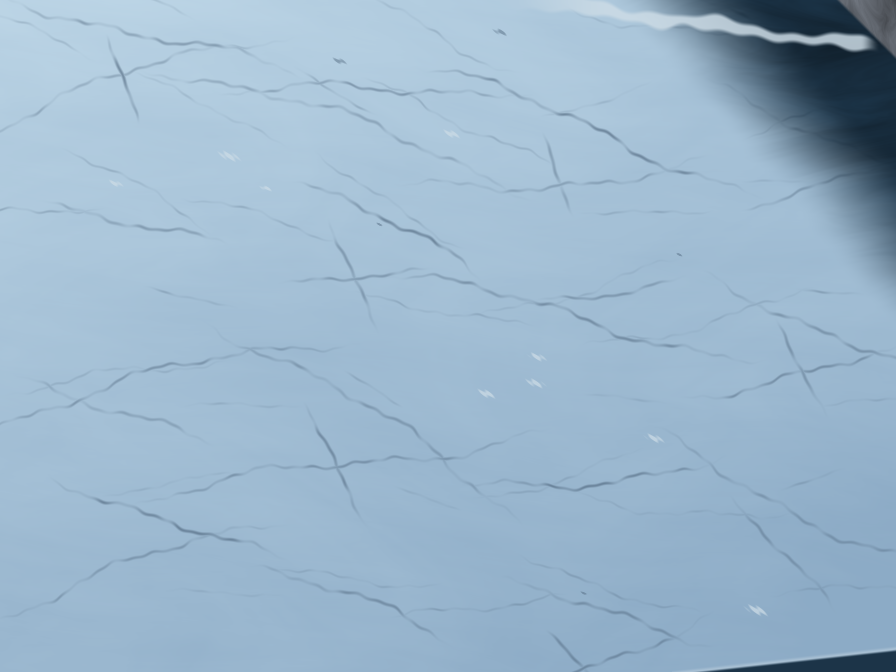
Write a Shadertoy shader that draws this texture.

```glsl
const vec3 ICE_DEEP   = vec3(0.55, 0.67, 0.775);
const vec3 ICE_PALE   = vec3(0.72, 0.82, 0.89);
const vec3 CRACK_INK  = vec3(0.31, 0.40, 0.49);
const vec3 SHADOW     = vec3(0.09, 0.17, 0.235);
const vec3 SNOW       = vec3(0.80, 0.86, 0.90);
const vec3 WALL       = vec3(0.36, 0.38, 0.41);
const float SOFTNESS  = 0.0018;  // blur of every line
const float CRACK_GAIN = 0.80;
const vec2 SHADOW_DIR = vec2(0.753, 0.658);
const vec2 SHADOW_RANGE = vec2(1.34, 1.51);

float hash(float n) { return fract(sin(n * 127.1) * 43758.5453); }

// Smooth irregular field of warped sines, about -1 to 1
float clouds(vec2 p) {
    float sum = 0.0, amp = 0.5;
    for (int i = 0; i < 5; i++) {
        p += 0.6 * sin(p.yx * 1.3 + float(i) * 2.1);
        sum += amp * sin(p.x) * cos(p.y);
        p = mat2(1.6, 1.1, -1.1, 1.6) * p;
        amp *= 0.6;
    }
    return sum;
}

// One wandering, tapering, partly broken line through the centre
float crack(vec2 p, vec2 center, float angle, float halfLength, float width, float seed) {
    float c = cos(angle), s = sin(angle);
    vec2 q = mat2(c, -s, s, c) * (p - center);
    float x = q.x;
    float path = 0.016 * sin(x * 10.0 + seed) + 0.005 * sin(x * 33.0 + seed * 2.3)
               + 0.0018 * sin(x * 97.0 + seed * 3.7) + 0.0009 * sin(x * 211.0 + seed);
    path *= min(1.0, halfLength * 6.0);
    float taper = smoothstep(0.0, 0.55, 1.0 - abs(x) / halfLength);
    float breaks = 0.62 + 0.38 * sin(x * 37.0 + seed * 5.0 + 2.0 * sin(x * 61.0 + seed));
    float soft = max(SOFTNESS, 0.8 / iResolution.y);
    float d = abs(q.y - path) * (0.9 + 0.1 * c);
    return taper * breaks * (1.0 - smoothstep(0.0, width * (0.5 + 0.5 * taper) + soft, d));
}

// A family of cracks spread evenly, with ranges of angle and half length
float crackFamily(vec2 p, int count, vec2 angles, vec2 lengths, float width, float seed) {
    float aspect = iResolution.x / iResolution.y;
    float ink = 0.0;
    for (int i = 0; i < count; i++) {
        float k = float(i) + seed;
        vec2 center = fract(seed * 0.37 + k * vec2(0.7549, 0.5698)) * vec2(aspect, 1.0);
        float angle = mix(angles.x, angles.y, hash(k + 0.3));
        float halfLength = mix(lengths.x, lengths.y, hash(k + 0.7));
        float strength = mix(0.4, 1.0, hash(k + 0.9));
        ink = max(ink, strength * crack(p, center, angle, halfLength, width, k * 4.7));
    }
    return ink;
}

// Small flat flakes scattered over the ice
float flakes(vec2 p, int count, float size, float seed) {
    float aspect = iResolution.x / iResolution.y;
    float cover = 0.0;
    for (int i = 0; i < count; i++) {
        float k = float(i) + seed;
        vec2 q = p - vec2(hash(k) * aspect, hash(k + 0.5));
        q.y += 0.3 * q.x;
        float radius = size * mix(0.4, 1.0, hash(k + 0.2));
        float d = length(q * vec2(1.0, 2.6)) + 0.3 * radius * sin(q.x * 420.0 + q.y * 610.0 + k);
        cover = max(cover, 1.0 - smoothstep(radius * 0.3, radius + SOFTNESS, d));
    }
    return cover;
}

void mainImage(out vec4 fragColor, in vec2 fragCoord) {
    vec2 p = fragCoord / iResolution.y;
    float right = iResolution.x / iResolution.y;
    vec2 r = vec2(p.x - right + 1.3333, p.y);  // anchored to the right side
    float edgeSoft = 0.004;

    // Ice: slanting gradient, clouds and faint streaks
    float tone = 0.48 + 0.72 * (p.y - 0.5) - 0.28 * (p.x - 0.5 * right);
    tone += 0.13 * clouds(p * vec2(4.0, 7.0) + 3.0);
    tone += 0.05 * clouds(vec2(p.x * 7.0, p.y * 48.0 + p.x * 5.0));
    vec3 color = mix(ICE_DEEP, ICE_PALE, clamp(tone, 0.0, 1.1));

    // Cracks: falling, rising, steep and fine hairlines
    float ink = crackFamily(p, 15, vec2(-0.62, -0.18), vec2(0.14, 0.34), 0.0024, 3.0);
    ink = max(ink, 0.8 * crackFamily(p, 13, vec2(0.02, 0.32), vec2(0.12, 0.34), 0.0020, 21.0));
    ink = max(ink, 0.8 * crackFamily(p, 7, vec2(-1.4, -0.8), vec2(0.05, 0.13), 0.0022, 47.0));
    ink = max(ink, 0.42 * crackFamily(p, 36, vec2(-0.5, 0.3), vec2(0.05, 0.20), 0.0014, 71.0));
    ink = max(ink, 0.6 * flakes(p, 6, 0.010, 131.0));
    color = mix(color, CRACK_INK, CRACK_GAIN * ink);
    color = mix(color, SNOW, 0.75 * flakes(p, 9, 0.016, 163.0));

    // Soft shadow in the upper right corner
    float depth = dot(r, SHADOW_DIR) + 0.012 * clouds(r * vec2(6.0, 22.0));
    float shade = smoothstep(SHADOW_RANGE.x, SHADOW_RANGE.y, depth);
    vec3 shadowColor = SHADOW * (1.0 + 0.25 * clouds(r * vec2(9.0, 40.0)));
    color = mix(color, shadowColor, shade);

    // Ragged strip of snow across the shadow
    float ridge = 1.0 - 0.135 * (r.x - 0.78) + 0.004 * sin(r.x * 31.0) + 0.002 * sin(r.x * 113.0);
    float thickness = 0.009 + 0.003 * sin(r.x * 47.0 + 2.0 * sin(r.x * 19.0));
    float strip = 1.0 - smoothstep(thickness - edgeSoft, thickness + edgeSoft, abs(r.y - ridge));
    strip *= smoothstep(0.72, 0.92, r.x) * (1.0 - smoothstep(1.28, 1.31, r.x));
    color = mix(color, SNOW, 0.85 * strip);

    // Wall in the corner and dark bank along the lower edge
    float wall = smoothstep(-edgeSoft, edgeSoft, r.x + r.y - 2.247);
    color = mix(color, WALL * (1.0 + 0.3 * clouds(r * vec2(60.0, 25.0))), wall);
    float bank = 0.11 * (r.x - 1.03) - r.y;
    color = mix(color, SNOW, 0.45 * (1.0 - smoothstep(0.0, 0.006, abs(bank))) * step(1.0, r.x));
    color = mix(color, SHADOW * 1.2, smoothstep(-0.001, edgeSoft, bank));

    fragColor = vec4(clamp(color, 0.0, 1.0), 1.0);
}
```
